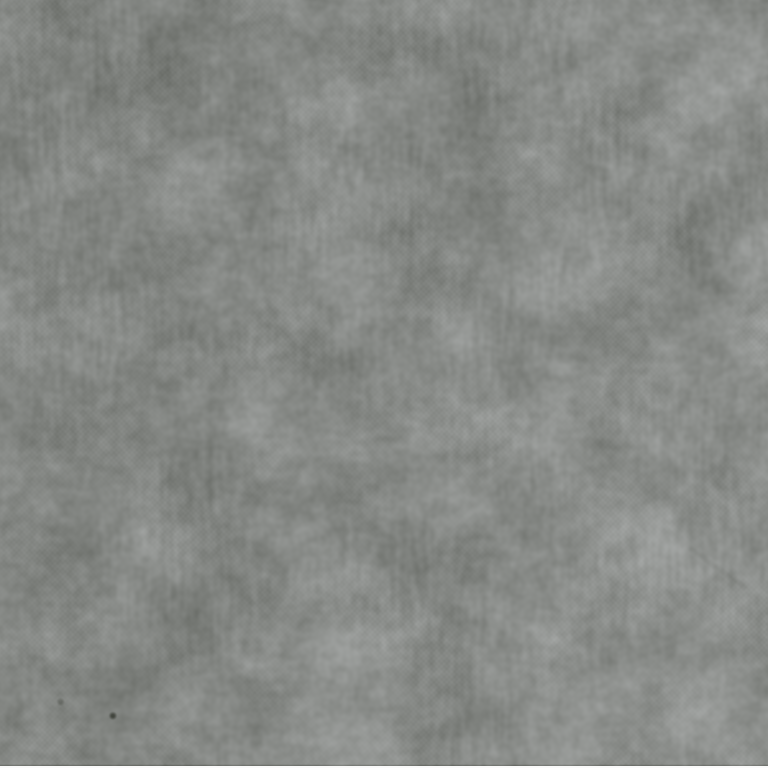
Reproduce this texture procedurally as a WebGL 2 fragment shader.

```glsl
#version 300 es
precision highp float;

#define BASE_COLOR vec3(0.529, 0.540, 0.527)
#define EDGE_COLOR vec3(0.98, 0.98, 0.98)
#define BLOTCH_SCALE 6.4
#define BLOTCH_CONTRAST 0.074
#define BLOTCH_GAIN 0.80
#define FIBRE_CONTRAST 0.035
#define WEAVE_COUNT 150.0
#define WEAVE_CONTRAST 0.009
#define LIGHT_SLOPE 0.046
#define SPECK_COUNT 2
#define SPECK_DARKNESS 0.22
#define EDGE_WIDTH 0.0033

uniform vec2 u_resolution;
out vec4 fragColor;

const float TAU = 6.2831853;

float hash(vec2 cell) {
    uvec2 q = uvec2(ivec2(cell)) * uvec2(1597334673u, 3812015801u);
    uint h = (q.x ^ q.y) * 1597334673u;
    h = (h ^ (h >> 15)) * 2246822519u;
    h ^= h >> 13;
    return float(h >> 8) / 16777216.0;
}

float cornerSlope(vec2 cell, vec2 offset) {
    float angle = TAU * hash(cell);
    return dot(vec2(cos(angle), sin(angle)), offset);
}

float gradientNoise(vec2 p) {
    vec2 cell = floor(p);
    vec2 f = p - cell;
    vec2 w = f * f * f * (f * (f * 6.0 - 15.0) + 10.0);
    vec2 e = vec2(1.0, 0.0);
    float low = mix(cornerSlope(cell, f), cornerSlope(cell + e, f - e), w.x);
    float high = mix(cornerSlope(cell + e.yx, f - e.yx), cornerSlope(cell + 1.0, f - 1.0), w.x);
    return mix(low, high, w.y);
}

// Cloudy stains, each octave turned to hide the lattice
float blotches(vec2 p) {
    const mat2 turn = mat2(0.8, 0.6, -0.6, 0.8);
    float sum = 0.0;
    float weight = 1.0;
    for (int i = 0; i < 5; i++) {
        sum += weight * gradientNoise(p);
        p = turn * p * 2.03 + 17.3;
        weight *= BLOTCH_GAIN;
    }
    return sum;
}

// Upright threads, with weaker crosswise ones, fading in and out
float fibres(vec2 uv) {
    float upright = gradientNoise(uv * vec2(115.0, 20.0) + 31.0);
    float crosswise = gradientNoise(uv * vec2(24.0, 85.0) + 57.0);
    float patches = smoothstep(-0.3, 0.4, gradientNoise(uv * 6.0 + 83.0));
    return upright * mix(0.35, 1.3, patches) + crosswise * mix(0.7, 0.2, patches);
}

float weave(vec2 uv) {
    vec2 wave = sin(TAU * WEAVE_COUNT * vec2(uv.x, uv.y * 0.97));
    float patches = smoothstep(-0.3, 0.4, gradientNoise(uv * 8.0 + 120.0));
    return wave.x * wave.y * patches;
}

// Small dark specks in a row near the lower left, growing stronger
float specks(vec2 uv) {
    float cover = 0.0;
    for (int i = 0; i < SPECK_COUNT; i++) {
        float id = float(i);
        vec2 center = vec2(0.079, 0.086) + id * vec2(0.068, -0.018);
        float strength = 0.5 + 0.5 * id;
        cover = max(cover, strength * (1.0 - smoothstep(0.001, 0.0065, length(uv - center))));
    }
    return cover;
}

float scratch(vec2 uv) {
    vec2 start = vec2(0.90, 0.285);
    vec2 span = vec2(0.07, -0.05);
    float t = clamp(dot(uv - start, span) / dot(span, span), 0.0, 1.0);
    return 1.0 - smoothstep(0.0, 0.006, length(uv - start - span * t));
}

void main() {
    vec2 uv = gl_FragCoord.xy / u_resolution;
    float pixel = 1.0 / u_resolution.y;

    // Cloth tone under uneven light
    float tone = LIGHT_SLOPE * (0.8 * (uv.x - 0.5) - 0.4 * (uv.y - 0.5));
    tone += BLOTCH_CONTRAST * blotches(uv * BLOTCH_SCALE + 5.7);
    tone += FIBRE_CONTRAST * fibres(uv);
    tone += WEAVE_CONTRAST * weave(uv);

    // Flaws
    tone -= SPECK_DARKNESS * specks(uv);
    tone -= 0.025 * scratch(uv);

    // Dark rim and pale strip along the bottom
    tone -= 0.1 * (1.0 - smoothstep(EDGE_WIDTH, EDGE_WIDTH + 1.5 * pixel, uv.y));
    float strip = 1.0 - smoothstep(EDGE_WIDTH - pixel, EDGE_WIDTH, uv.y);
    vec3 color = mix(BASE_COLOR + tone * vec3(1.0, 0.99, 1.05), EDGE_COLOR, strip);

    fragColor = vec4(color, 1.0);
}
```
